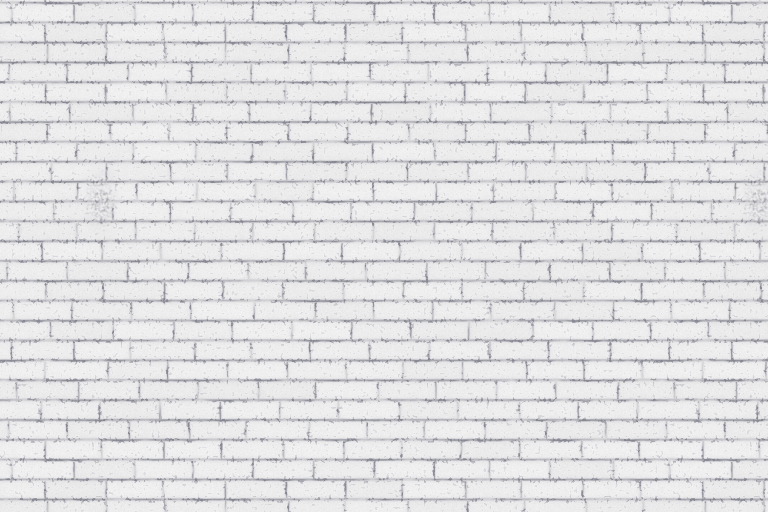
This texture is drawn by a Shadertoy shader. Its source:

```glsl
// Whitewashed brick wall in running bond, with shaded joints, chips and a crumbled patch.

// Layout, in units of the canvas height
const vec2 BRICK = vec2(0.1168, 0.0388);     // pitch of one brick and one course
const vec2 PERIOD = vec2(11.0, 23.0);        // bricks and courses before the wall repeats
const vec2 TILE = BRICK * PERIOD;
const float FIRST_COURSE = 0.0215;           // height of the lowest bed joint
const vec2 GAP = vec2(0.0036, 0.0052);       // head and bed joint widths
const float CORNER = 0.0022;
const float EVEN_SHIFT = 0.75;               // bond offsets, in bricks
const float ODD_SHIFT = 0.18;
const float COURSE_JITTER = 0.2;
const float JOINT_JITTER = 0.09;

// Shading and wear
const vec2 LINE = vec2(0.0014, 0.0019);      // softness of head and bed shadow lines
const float WAVINESS = 0.0022;
const float GRAIN = 0.035;
const float BRICK_TONE = 0.022;
const vec2 PATCH_CENTER = vec2(0.197, 0.61);
const vec2 PATCH_SIZE = vec2(0.022, 0.045);

const vec3 FACE = vec3(0.932, 0.932, 0.936);
const vec3 MORTAR = vec3(0.875, 0.875, 0.882);
const vec3 SHADOW = vec3(0.53, 0.53, 0.575);

float hash(vec2 p) {
    vec3 q = fract(vec3(p.xyx) * 0.1031);
    q += dot(q, q.yzx + 33.33);
    return fract((q.x + q.y) * q.z);
}

float cornerSlope(vec2 cell, vec2 offset, vec2 cells) {
    float angle = 6.2832 * hash(mod(cell, cells) + 7.0);
    return dot(vec2(cos(angle), sin(angle)), offset);
}

// Gradient noise, about -0.7 to 0.7, that wraps after the given number of cells
float noise(vec2 uv, vec2 cells) {
    vec2 p = uv * cells, i = floor(p), f = fract(p);
    vec2 u = f * f * f * (f * (f * 6.0 - 15.0) + 10.0);
    vec2 e = vec2(1.0, 0.0);
    float low = mix(cornerSlope(i, f, cells), cornerSlope(i + e, f - e, cells), u.x);
    float high = mix(cornerSlope(i + e.yx, f - e.yx, cells),
                     cornerSlope(i + 1.0, f - 1.0, cells), u.x);
    return mix(low, high, u.y);
}

float roundedBox(vec2 p, vec2 halfSize, float radius) {
    vec2 q = abs(p) - halfSize + radius;
    return length(max(q, 0.0)) + min(max(q.x, q.y), 0.0) - radius;
}

// Displacement of the joint at the left end of a brick
float jointShift(vec2 id) {
    return JOINT_JITTER * hash(mod(id, PERIOD) + 31.0);
}

// Soft line profile that never gets thinner than a pixel
float softLine(float x, float width, float pixel) {
    return exp(-x * x / (width * width + 0.2 * pixel * pixel));
}

void mainImage(out vec4 fragColor, in vec2 fragCoord) {
    float pixel = 1.0 / iResolution.y;
    vec2 p = fragCoord * pixel;
    vec2 uv = p / TILE;

    // Noise layers: broad, medium and fine
    float broad = noise(uv, vec2(22.0, 23.0));
    float medium = noise(uv, vec2(75.0, 60.0));
    float fine = noise(uv, vec2(230.0, 160.0));
    float dust = noise(uv, vec2(410.0, 290.0));

    // Locate the brick and its two jittered ends
    vec2 wall = p + WAVINESS * vec2(medium, 0.6 * broad + 0.5 * medium);
    float courseY = (wall.y - FIRST_COURSE) / BRICK.y;
    float course = floor(courseY);
    float rowId = mod(course, PERIOD.y);
    float bond = mix(EVEN_SHIFT, ODD_SHIFT, mod(rowId, 2.0));
    bond += COURSE_JITTER * (hash(vec2(rowId, 5.0)) - 0.5);
    float along = wall.x / BRICK.x - bond;
    vec2 id = vec2(floor(along), course);
    if (along - id.x < jointShift(id)) id.x -= 1.0;
    float left = jointShift(id);
    float right = 1.0 + jointShift(id + vec2(1.0, 0.0));
    float fromLeft = (along - id.x - left) * BRICK.x;
    float toRight = (right - along + id.x) * BRICK.x;
    float height = (courseY - course) * BRICK.y;

    // Brick face; the bed joint lies along the bottom of its cell
    vec2 size = vec2((right - left) * BRICK.x, BRICK.y) - GAP;
    vec2 local = vec2(0.5 * (fromLeft - toRight), height - 0.5 * (BRICK.y + GAP.y));
    float d = roundedBox(local, 0.5 * size, CORNER) + 0.0012 * fine;
    float face = smoothstep(pixel, -pixel, d);
    float edge = exp(-max(-d, 0.0) / 0.003);
    float tone = 1.0 + BRICK_TONE * (hash(mod(id, PERIOD)) - 0.5);
    vec3 color = mix(MORTAR, FACE * tone, face);

    // Uneven shadows: strong under the bricks, fainter between their ends
    float bedStrength = clamp(0.56 + 0.75 * broad + 0.5 * medium, 0.15, 1.0);
    float headStrength = clamp(0.45 + 0.9 * broad + 0.7 * medium, 0.1, 0.85);
    float bed = bedStrength * softLine(height - 0.6 * GAP.y, LINE.y, pixel);
    float head = headStrength * softLine(min(fromLeft, toRight), LINE.x, pixel);
    float shade = max(bed, head) + 0.09 * edge * face;

    // Chips gather at the edges, with a few pits on the faces
    float chips = smoothstep(0.3, 0.55, fine + 0.5 * medium + 0.16 * edge);
    shade += 0.55 * chips * (0.35 + 0.65 * edge);

    // Crumbled patch of rough plaster
    vec2 fromPatch = (mod(p - PATCH_CENTER + 0.5 * TILE, TILE) - 0.5 * TILE) / PATCH_SIZE;
    float crumble = exp(-dot(fromPatch, fromPatch)) * smoothstep(-0.4, 0.3, medium + 0.3);
    shade = mix(shade, 0.3 + 0.9 * fine + 0.5 * dust, 0.8 * crumble);

    color = mix(color, SHADOW, clamp(shade, 0.0, 1.0));
    color += GRAIN * (0.5 * fine + 0.7 * dust + 0.35 * medium);
    fragColor = vec4(clamp(color, 0.0, 1.0), 1.0);
}
```
